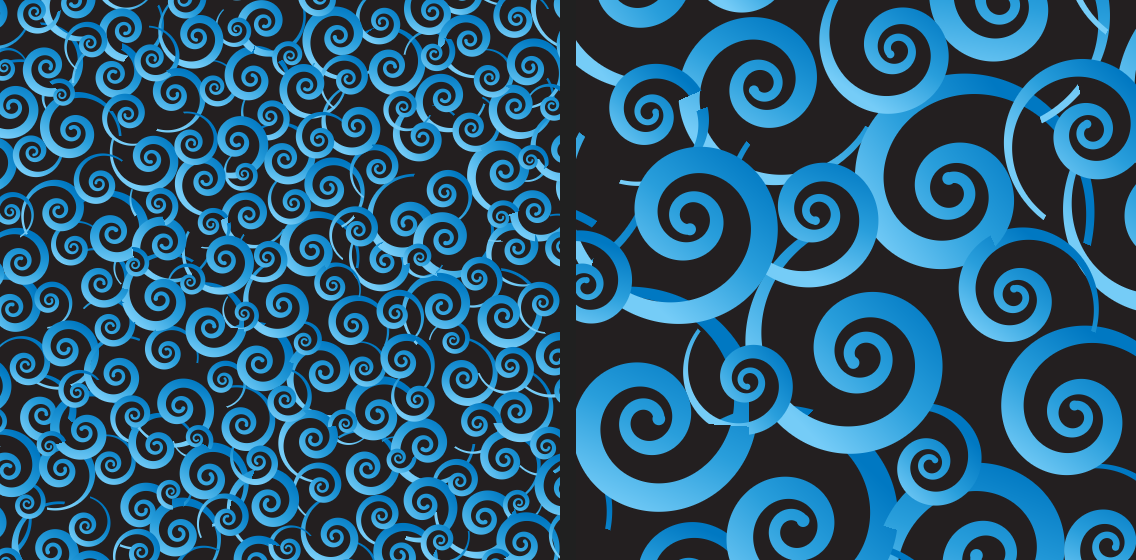
Left, the full canvas; right, a detail of the centre.
This pattern is drawn by a Shadertoy shader. Its source:

```glsl
const vec3 GROUND = vec3(0.137, 0.122, 0.125);
const vec3 DEEP_BLUE = vec3(0.0, 0.47, 0.76);
const vec3 MID_BLUE = vec3(0.16, 0.62, 0.86);
const vec3 PALE_BLUE = vec3(0.46, 0.80, 0.97);

const float CELL = 0.115;         // spacing of the large spirals
const float JITTER = 0.22;        // shift of a large spiral, in cells
const float LATTICE_TILT = 0.42;
const vec2 LARGE_RADIUS = vec2(0.066, 0.090);
const vec2 SMALL_RADIUS = vec2(0.042, 0.058);
const float GROWTH = 2.8;         // radius ratio per turn
const float TURNS = 2.35;
const float TAIL_TURNS = 0.38;    // last part, which slips under other spirals
const float THIN = 0.040;         // half widths, relative to the radius
const float THICK = 0.100;
const float TAU = 6.2831853;

vec3 hash3(vec2 p) {
    vec3 q = fract(vec3(p.xyx) * vec3(0.1031, 0.1030, 0.0973));
    q += dot(q, q.yxz + 33.33);
    return fract((q.xxy + q.yzz) * q.zyx);
}

mat2 rotation(float angle) {
    float c = cos(angle), s = sin(angle);
    return mat2(c, s, -s, c);
}

float coverage(float dist) {
    return clamp(0.5 - dist * iResolution.y, 0.0, 1.0);
}

// Center (xy, in cells) and radius (z) of a large spiral
vec3 largeSpiral(vec2 id) {
    vec3 h = hash3(id + 71.0);
    return vec3(id + 0.5 + (h.xy - 0.5) * 2.0 * JITTER,
                mix(LARGE_RADIUS.x, LARGE_RADIUS.y, h.z));
}

// A small spiral fills the gap between four large ones
vec3 smallSpiral(vec2 id) {
    vec2 center = vec2(0.0);
    for (int k = 0; k < 4; k++)
        center += 0.25 * largeSpiral(id - vec2(k & 1, k >> 1)).xy;
    float room = 1.0;
    for (int k = 0; k < 4; k++) {
        vec3 big = largeSpiral(id - vec2(k & 1, k >> 1));
        room = min(room, distance(center, big.xy) * CELL - 0.5 * big.z);
    }
    return vec3(center, clamp(room * 1.7, SMALL_RADIUS.x, SMALL_RADIUS.y));
}

float halfWidth(float s) {
    float swell = mix(THIN, THICK, smoothstep(-1.9, -0.7, s));
    return swell * mix(1.0, 0.28, smoothstep(-0.5, 0.0, s));
}

// Pale at the lower left, deep at the upper right
vec3 inkColor(vec2 q, float tilt) {
    float t = 0.5 + 0.75 * dot(q, vec2(cos(tilt), sin(tilt)));
    vec3 lower = mix(PALE_BLUE, MID_BLUE, clamp(t * 2.0, 0.0, 1.0));
    return mix(lower, DEEP_BLUE, clamp(t * 2.0 - 1.0, 0.0, 1.0));
}

void drawSpiral(vec2 offset, float radius, vec3 h, inout vec3 tails, inout vec4 bodies) {
    if (dot(offset, offset) > radius * radius * 1.2) return;
    vec3 ink = inkColor(offset / radius, 1.0 + (h.z - 0.5) * 0.9);

    // Random turn and handedness
    vec2 q = rotation(h.x * TAU) * offset / radius;
    if (h.y < 0.5) q.y = -q.y;
    float r = length(q);
    float turn = fract(atan(q.y, q.x) / TAU) - 1.0;

    // Round inner end
    float endAngle = -TURNS * TAU;
    vec2 innerEnd = pow(GROWTH, -TURNS) * vec2(cos(endAngle), sin(endAngle));
    float body = distance(q, innerEnd) - THIN * 1.1;
    float tail = 1.0;

    // Arms of the logarithmic spiral
    for (int n = 0; n < 3; n++) {
        float s = turn - float(n);
        if (s < -TURNS) break;
        float d = abs(r - pow(GROWTH, s)) - halfWidth(s);
        if (s > -TAIL_TURNS) tail = max(d, s * TAU * r);
        else body = min(body, d);
    }

    // The body hides what lies under it
    float rim = pow(GROWTH, turn > -TAIL_TURNS ? turn - 1.0 : turn);
    tails = mix(tails, ink, coverage(tail * radius));
    bodies = mix(bodies, vec4(GROUND, 1.0), coverage((r - rim) * radius));
    bodies = mix(bodies, vec4(ink, 1.0), coverage(body * radius));
}

void mainImage(out vec4 fragColor, in vec2 fragCoord) {
    mat2 tilt = rotation(LATTICE_TILT);
    vec2 p = tilt * (fragCoord / iResolution.y) / CELL + 20.0;
    vec2 cell = floor(p);
    vec3 tails = GROUND;
    vec4 bodies = vec4(0.0);

    // Large spirals first, then the small ones
    for (int layer = 0; layer < 2; layer++)
    for (int j = -1; j <= 1; j++)
    for (int i = -1; i <= 1; i++) {
        vec2 id = cell + vec2(i, j) + (layer == 1 ? floor(p - cell + 0.5) : vec2(0.0));
        vec3 spiral = layer == 0 ? largeSpiral(id) : smallSpiral(id);
        vec2 offset = (p - spiral.xy) * CELL * tilt;
        drawSpiral(offset, spiral.z, hash3(id + 13.0 + 40.0 * float(layer)), tails, bodies);
    }
    fragColor = vec4(tails * (1.0 - bodies.a) + bodies.rgb, 1.0);
}
```
